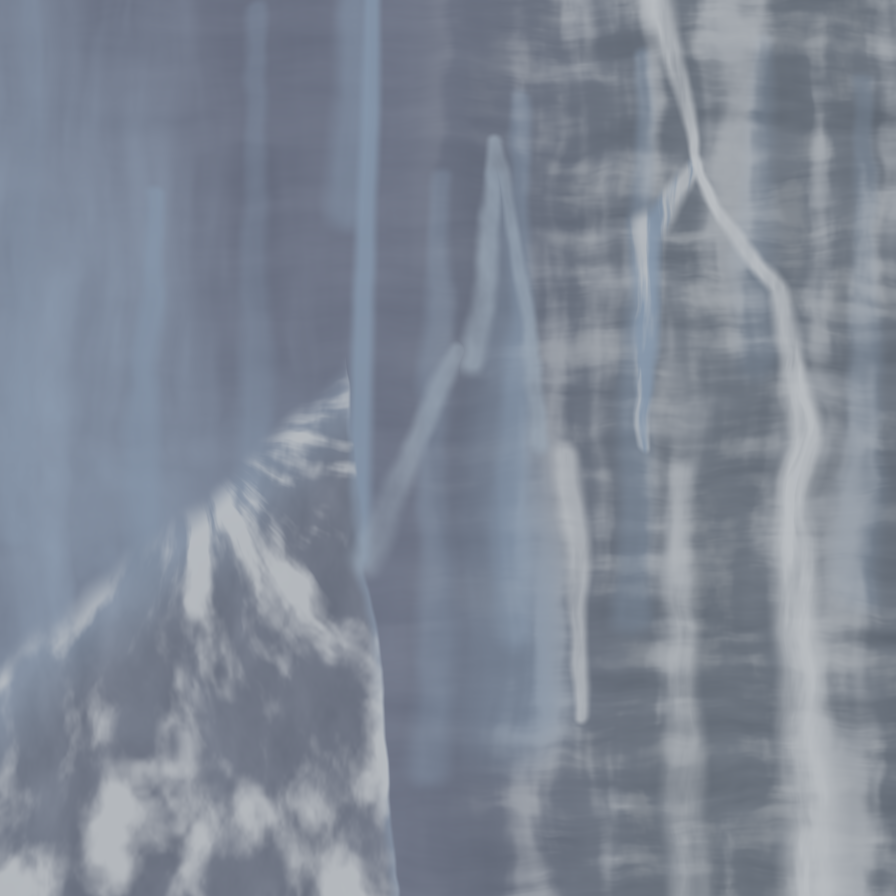
This texture is drawn by a three.js fragment shader. Its source:

```glsl
// Misty slate cliffs streaked with snow: a blue haze at the left, a snowy spur
// below it, and pale gullies falling down banded rock at the right.
// Stretched value noise makes rock and snow; tapered strokes make the ridges.
varying vec2 vUv;

float hash(vec2 p) {
  p = fract(p * vec2(0.1031, 0.1137));
  p += dot(p, p.yx + 33.33);
  return fract((p.x + p.y) * p.x * 17.3);
}

float noise(vec2 p) {
  vec2 i = floor(p), f = fract(p);
  f = f * f * (3.0 - 2.0 * f);
  return mix(mix(hash(i), hash(i + vec2(1, 0)), f.x),
             mix(hash(i + vec2(0, 1)), hash(i + vec2(1, 1)), f.x), f.y);
}

float fbm(vec2 p) {
  float sum = 0.0, amp = 0.533;
  for (int i = 0; i < 4; i++) {
    sum += amp * noise(p + 40.0);
    p = p * 2.03 + 17.7;
    amp *= 0.5;
  }
  return sum;
}

// Soft line from a to b whose half width runs from wa to wb
float stroke(vec2 p, vec2 a, vec2 b, float wa, float wb) {
  vec2 d = b - a;
  float t = clamp(dot(p - a, d) / dot(d, d), 0.0, 1.0);
  float w = mix(wa, wb, t);
  return 1.0 - smoothstep(w * 0.3, w * 1.3, length(p - a - d * t));
}

// Faint hanging streaks of ice scattered across the wall
float hangingIce(vec2 p) {
  float ice = 0.0;
  for (int i = 0; i < 9; i++) {
    float k = float(i);
    float x = (k + 0.2 + 0.6 * hash(vec2(k, 3.0))) / 9.0;
    float top = 0.75 + 0.5 * hash(vec2(k, 8.0));
    float drop = 0.3 + 0.4 * hash(vec2(k, 5.0));
    ice = max(ice, stroke(p, vec2(x, top), vec2(x - 0.01, top - drop), 0.012, 0.026)
                   * (0.4 + 0.6 * hash(vec2(k, 11.0))));
  }
  return ice;
}

void main() {
  vec2 p = vUv;
  vec2 warp = vec2(fbm(p * vec2(9, 7)), fbm(p * vec2(8, 9) + 31.0)) - 0.5;
  vec2 q = p + warp * 0.035;
  float right = smoothstep(0.4, 0.8, p.x);
  float columns = fbm(q * vec2(17, 2.6));
  float strata = fbm(q * vec2(7, 38) + 9.0);
  float grain = fbm(q * vec2(32, 18) + 5.0);

  vec3 mistBlue = vec3(0.55, 0.61, 0.685);
  vec3 iceBlue = vec3(0.53, 0.60, 0.68);
  vec3 snowWhite = vec3(0.735, 0.75, 0.765);
  vec3 paleStone = vec3(0.57, 0.59, 0.61);

  // Banded rock, cooler at the left
  vec3 color = mix(vec3(0.422, 0.447, 0.515), vec3(0.432, 0.463, 0.505), right);
  color += (strata - 0.5) * mix(0.05, 0.13, right) + (columns - 0.5) * 0.06;
  color = mix(color, paleStone, right * 0.5 * smoothstep(0.5, 0.75, strata * 0.6 + grain * 0.45));

  // Haze drifting in from the left, and hanging ice
  float haze = smoothstep(0.42, -0.05, p.x + 0.35 * abs(p.y - 0.5) + (0.5 - columns) * 0.35);
  haze = max(haze, 0.8 * smoothstep(0.25, 0.0, abs(p.y - 0.45 + warp.y * 0.2)) * smoothstep(0.48, 0.1, p.x));
  color = mix(color, mistBlue, haze * (0.75 + 0.3 * grain));
  color = mix(color, iceBlue, hangingIce(q) * 0.55 * (0.4 + columns));
  color = mix(color, iceBlue, 0.8 * stroke(p + warp * 0.008, vec2(0.416, 1.03), vec2(0.4, 0.38), 0.011, 0.017));

  // Snow lying in vertical gullies, broken by the strata
  float gully = smoothstep(0.5, 0.72, columns * 0.75 + strata * 0.2 + grain * 0.12);
  float gullyArea = smoothstep(0.44, 0.64, p.x) * (0.45 + 0.4 * abs(p.y - 0.5));
  color = mix(color, snowWhite, gully * gullyArea);

  // Spur at the lower left, with snow fanning down from its crest
  float crest = min(0.25 + 0.86 * q.x, 0.55 + 9.0 * (0.395 - q.x));
  float spur = smoothstep(-0.02, 0.03, crest - q.y);
  vec2 fromTop = q - vec2(0.2, 0.52);
  float angle = atan(fromTop.x, -fromTop.y);
  float reach = length(fromTop);
  float fan = fbm(vec2(angle * 6.0, reach * 9.0) + 3.0) * 0.7 + grain * 0.3;
  float base = smoothstep(0.3, 0.0, p.y) * 0.08;
  float top = smoothstep(0.18, 0.0, length(q - vec2(0.27, 0.43))) * 0.14;
  vec3 spurRock = mix(vec3(0.445, 0.47, 0.525), mistBlue, 0.75 * smoothstep(0.14, 0.0, crest - q.y));
  color = mix(color, spurRock + (grain - 0.5) * 0.1, spur * 0.85);
  color = mix(color, snowWhite, spur * 0.9 * smoothstep(0.46, 0.7, fan + base + top));

  // Central peak: a dim blue flank and two pale edges
  float flank = stroke(q, vec2(0.55, 0.8), vec2(0.57, 0.22), 0.012, 0.085);
  color = mix(color, iceBlue, flank * (0.15 + 0.55 * columns));
  float edges = stroke(q, vec2(0.553, 0.84), vec2(0.525, 0.6), 0.009, 0.016);
  edges = max(edges, stroke(q, vec2(0.553, 0.84), vec2(0.605, 0.5), 0.008, 0.013));
  edges = max(edges, 0.7 * stroke(q, vec2(0.51, 0.61), vec2(0.415, 0.38), 0.01, 0.02));
  color = mix(color, vec3(0.61, 0.66, 0.71), edges * 0.75 * (0.45 + grain));

  // Forked ridge: bright snow chute on the right, icy tongue on the left
  vec2 fork = vec2(0.78, 0.82), bend = vec2(0.865, 0.67), ledge = vec2(0.892, 0.5);
  float tongue = stroke(q, fork, vec2(0.725, 0.74), 0.01, 0.021);
  tongue = max(tongue, stroke(q, vec2(0.725, 0.75), vec2(0.722, 0.5), 0.022, 0.006));
  color = mix(color, mix(iceBlue, snowWhite, smoothstep(0.4, 0.65, fbm(q * vec2(60, 8)))), tongue * 0.8);
  float chute = max(stroke(q, vec2(0.735, 1.03), fork, 0.022, 0.006), stroke(q, fork, bend, 0.007, 0.011));
  chute = max(chute, max(stroke(q, bend, ledge, 0.011, 0.023), stroke(q, ledge, vec2(0.912, -0.03), 0.024, 0.034)));
  chute = max(chute, 0.8 * stroke(q, vec2(0.635, 0.49), vec2(0.655, 0.2), 0.018, 0.009));
  chute = max(chute, 0.6 * stroke(q, vec2(0.765, 0.48), vec2(0.775, -0.03), 0.015, 0.026));
  color = mix(color, snowWhite, chute * clamp(0.3 + fbm(q * vec2(50, 9) + 2.0), 0.0, 0.95));

  gl_FragColor = vec4(color, 1.0);
}
```
